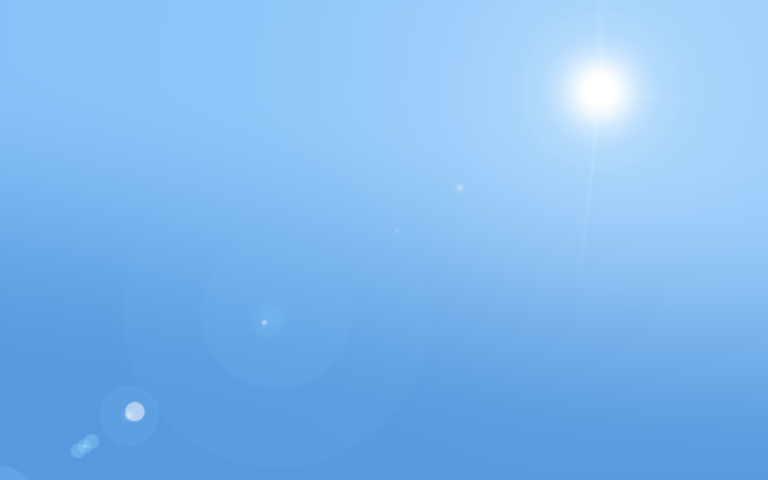
Reproduce this background procedurally as a Shadertoy shader.

```glsl
// Clear blue sky with a bright sun at upper right and a faint lens flare.
// A tilted gradient makes the sky, falloffs make the sun, and every flare
// ghost sits on the axis running from the sun through the canvas centre.

#define SUN_PLACE vec2(0.7812, 0.810)
#define SKY_DEEP vec3(0.340, 0.600, 0.870)
#define SKY_LEFT vec3(0.535, 0.762, 0.972)
#define SKY_RIGHT vec3(0.585, 0.795, 0.980)
#define SKY_TILT 0.14
#define CORE_SIZE 0.072
#define GHOST_TINT vec3(0.500, 0.760, 0.960)
#define SPARK_TINT vec3(0.850, 0.900, 0.960)

// Position on the flare axis: -1 is the sun, 0 the centre, +1 opposite.
vec2 onAxis(float t, vec2 sun, vec2 centre) {
    return centre - t * (sun - centre);
}

float disc(vec2 p, float radius) {
    float soft = 1.2 / iResolution.y;
    return 1.0 - smoothstep(-soft, soft, length(p) - radius);
}

float blob(vec2 p, float size) {
    return exp(-dot(p, p) / (size * size));
}

// Thin ray leaving the origin, fading along its reach.
float ray(vec2 p, vec2 reach, float width) {
    float along = dot(p, reach) / dot(reach, reach);
    float across = length(p - reach * along);
    float fade = smoothstep(0.0, 0.2, along) * (1.0 - smoothstep(0.5, 1.0, along));
    return fade * exp(-across * across / (width * width));
}

vec3 skyColor(vec2 p, float aspect) {
    float height = smoothstep(0.2, 0.88, p.y + SKY_TILT * p.x);
    return mix(SKY_DEEP, mix(SKY_LEFT, SKY_RIGHT, p.x / aspect), height);
}

vec3 addSun(vec3 color, vec2 p) {
    float d = length(p);
    float haze = 0.20 * blob(p, 0.5) + 0.32 * exp(-d / 0.13);
    float halo = 0.025 * blob(vec2(d - 0.155, 0.0), 0.012);
    float rays = 0.09 * ray(p, vec2(-0.046, -0.435), 0.004)
               + 0.07 * ray(p, vec2(0.000, 0.330), 0.003)
               + 0.07 * ray(p, vec2(0.018, 0.330), 0.003)
               + 0.05 * ray(p, vec2(0.230, -0.030), 0.005);
    color = mix(color, vec3(0.92, 0.97, 1.0), min(haze + halo + rays, 1.0));
    return mix(color, vec3(1.0), min(1.2 * blob(p, CORE_SIZE), 1.0));
}

vec3 addFlare(vec3 color, vec2 p, vec2 sun, vec2 centre) {
    // Two wide concentric ghosts and the glow inside them
    vec2 wide = p - onAxis(0.50, sun, centre);
    float veil = 0.07 * disc(wide, 0.319) + 0.09 * disc(wide, 0.156);
    veil += 0.20 * blob(p - onAxis(0.518, sun, centre), 0.026);
    veil += 0.10 * disc(p - onAxis(0.54, sun, centre), 0.035);

    // Small ghosts near the centre, at lower left and past the corner
    veil += 0.08 * disc(p - onAxis(-0.23, sun, centre), 0.058);
    veil += 0.22 * disc(p - onAxis(-0.07, sun, centre), 0.011);
    veil += 0.15 * disc(p - onAxis(1.18, sun, centre), 0.0625);
    veil += 0.25 * disc(p - onAxis(1.78, sun, centre), 0.080);
    color = mix(color, GHOST_TINT, veil);

    // Chain of overlapping blue discs
    for (int i = 0; i < 3; i++) {
        float t = 1.355 + 0.031 * float(i);
        color = mix(color, vec3(0.52, 0.80, 0.98), 0.42 * disc(p - onAxis(t, sun, centre), 0.0150));
    }

    // Pale disc and points of light
    color = mix(color, vec3(0.78, 0.86, 0.96), 0.80 * disc(p - onAxis(1.153, sun, centre), 0.020));
    float spark = 0.85 * blob(p - onAxis(1.18, sun, centre), 0.008)
                + 0.55 * blob(p - onAxis(1.385, sun, centre), 0.004)
                + 0.75 * blob(p - onAxis(0.554, sun, centre), 0.005)
                + 0.60 * blob(p - onAxis(-0.352, sun, centre), 0.007)
                + 0.25 * blob(p - onAxis(-0.06, sun, centre), 0.005);
    return mix(color, SPARK_TINT, min(spark, 1.0));
}

void mainImage(out vec4 fragColor, in vec2 fragCoord) {
    vec2 p = fragCoord / iResolution.y;
    float aspect = iResolution.x / iResolution.y;
    vec2 sun = SUN_PLACE * vec2(aspect, 1.0);
    vec2 centre = vec2(0.5 * aspect, 0.5);

    vec3 color = skyColor(p, aspect);
    color = addSun(color, p - sun);
    color = addFlare(color, p, sun, centre);
    fragColor = vec4(clamp(color, 0.0, 1.0), 1.0);
}
```
